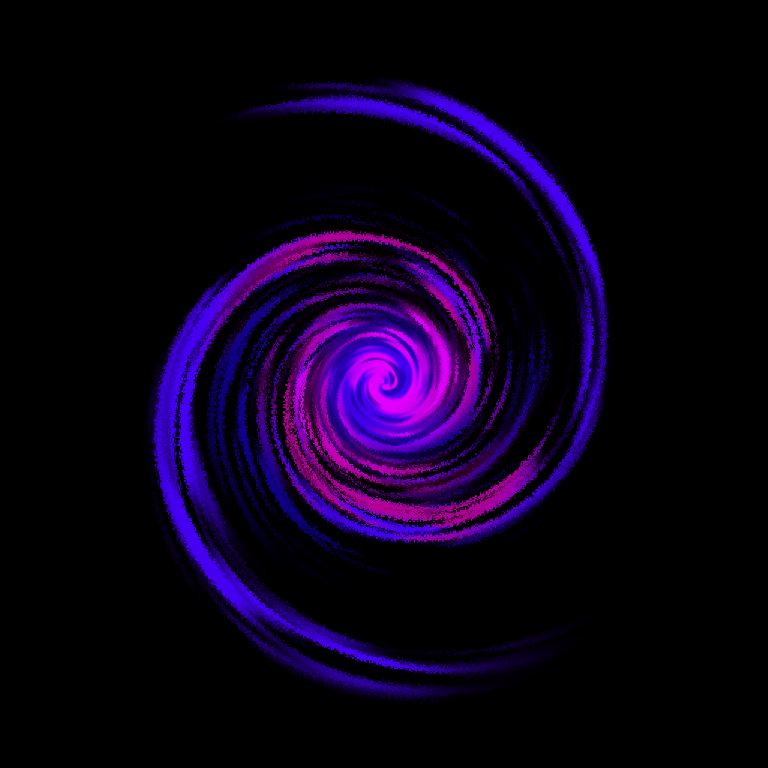
Reproduce this background procedurally as a Shadertoy shader.

```glsl
const float PI = 3.14159265;
const vec3 BLUE = vec3(0.27, 0.0, 0.95);
const vec3 MAGENTA = vec3(0.88, 0.0, 1.0);
const vec3 ROSE = vec3(0.74, 0.0, 0.56);
const vec3 NAVY = vec3(0.06, 0.0, 0.55);

float hash(vec3 p) {
    p = fract(p * vec3(0.1031, 0.1137, 0.0973));
    p += dot(p, p.yzx + 33.33);
    return fract((p.x + p.y) * p.z);
}

float noise(vec3 p) {
    vec3 cell = floor(p), f = fract(p);
    f = f * f * (3.0 - 2.0 * f);
    float sum = 0.0;
    for (int i = 0; i < 8; i++) {
        vec3 corner = vec3(i & 1, (i >> 1) & 1, i >> 2);
        vec3 weight = mix(1.0 - f, f, corner);
        sum += hash(cell + corner + 200.0) * weight.x * weight.y * weight.z;
    }
    return sum;
}

float wrap(float angle, float period) {
    return mod(angle + 0.5 * period, period) - 0.5 * period;
}

float contrast(float value, float gain) {
    return clamp((value - 0.5) * gain + 0.5, 0.0, 1.0);
}

// Spiral coordinates: phase across the arms, log radius along them
vec2 toSpiral(vec2 p) {
    float logRadius = log(length(p) + 0.03);
    return vec2(atan(p.y, p.x) - 4.63 * logRadius - 5.706, logRadius);
}

// Noise drawn out along the arms, coarser at the centre
float filaments(float phase, float radius, float across, float along, float seed) {
    vec2 ring = vec2(cos(phase), sin(phase)) * across;
    ring *= smoothstep(-0.03, 0.13, radius);
    return noise(vec3(ring + seed, log(radius + 0.1) * along + seed));
}

// Soft patch that follows the curve of the arms
float streak(vec2 spiral, vec2 center, float width, float span) {
    vec2 home = toSpiral(center);
    vec2 d = vec2(wrap(spiral.x - home.x, 2.0 * PI) / width, (spiral.y - home.y) / span);
    return exp(-dot(d, d));
}

void mainImage(out vec4 fragColor, in vec2 fragCoord) {
    vec2 p = (fragCoord - 0.5 * iResolution.xy) / min(iResolution.x, iResolution.y) + 1e-5;

    // Grain frays the filament edges away from the core
    vec2 grainCell = floor(p * 512.0);
    vec2 grain = vec2(hash(vec3(grainCell, 1.0)), hash(vec3(grainCell, 7.0))) - 0.5;
    p += grain * 0.0055 * smoothstep(0.02, 0.15, length(p));

    float r = length(p);
    vec2 spiral = toSpiral(p);
    float broad = contrast(filaments(spiral.x, r, 2.6, 9.0, 11.0), 1.5);
    float medium = contrast(filaments(spiral.x, r, 5.5, 11.0, 29.0), 1.6);
    float fine = contrast(filaments(spiral.x, r, 11.0, 13.0, 47.0), 1.7);
    float strands = contrast(0.25 * broad + 0.35 * medium + 0.4 * fine, 1.8);

    // Two arms, broken into strands
    float armWidth = mix(1.0, 0.52, smoothstep(0.12, 0.25, r));
    float armOffset = wrap(spiral.x, PI) / armWidth;
    float tail = 1.0 - smoothstep(0.33, 0.47, r);
    float arm = exp(-armOffset * armOffset) * tail;
    float light = smoothstep(0.2, 0.85, arm * (0.12 + 1.05 * strands));

    // Solid core, the frayed ring around it and faint strands in the gaps
    float core = exp(-pow(r / 0.105, 4.0));
    light = max(light, core * smoothstep(0.0, 0.5, strands + 0.45 * core));
    float ring = 1.0 - smoothstep(0.11, 0.20, r);
    light = max(light, ring * smoothstep(0.42, 0.8, 0.3 * broad + 0.4 * medium + 0.3 * fine));
    float gapZone = smoothstep(0.09, 0.15, r) * (1.0 - smoothstep(0.19, 0.28, r));
    float gap = gapZone * smoothstep(0.52, 0.85, 0.4 * medium + 0.6 * fine);

    // Accents within the disk
    float lobe = streak(spiral, vec2(0.080, 0.025), 0.65, 0.24);
    float lowerLobe = streak(spiral, vec2(-0.070, -0.086), 0.45, 0.28);
    float violet = streak(spiral, vec2(-0.083, 0.096), 0.6, 0.25);
    float blueGap = streak(spiral, vec2(0.034, 0.077), 0.5, 0.24);
    float blueCore = streak(spiral, vec2(-0.032, -0.056), 0.5, 0.28);
    float lowerGap = streak(spiral, vec2(0.060, -0.086), 0.5, 0.2);
    float darkGap = streak(spiral, vec2(0.027, 0.116), 0.4, 0.12);
    float rosePatch = streak(spiral, vec2(-0.096, -0.027), 0.4, 0.2);

    // Hue runs from magenta core through rose strands to blue arms
    float inner = 1.0 - smoothstep(0.08, 0.19, r);
    float pinwheel = 0.22 * cos(2.0 * spiral.x + 1.0) * (1.0 - smoothstep(0.03, 0.09, r));
    float warm = inner * smoothstep(0.25, 0.7, 0.5 * broad + 0.5 * medium + pinwheel);
    warm = clamp(warm + lobe + 0.7 * lowerLobe - 0.7 * violet - blueCore, 0.0, 1.0);
    float roseZone = smoothstep(0.07, 0.13, r) * (1.0 - smoothstep(0.20, 0.25, r));
    float rose = roseZone * smoothstep(0.4, 0.65, 0.6 * medium + 0.4 * (1.0 - broad));
    rose = max(rose * (1.0 - 0.8 * lobe), 0.8 * rosePatch);
    vec3 color = mix(BLUE, MAGENTA, warm);
    color = mix(color, ROSE, rose * 0.9);
    float shade = core * (1.0 - smoothstep(0.1, 0.4, medium)) * 0.55;
    color = mix(color, NAVY, clamp(shade + blueGap + lowerGap - 0.8 * lobe, 0.0, 0.9));

    light = max(light, max(lobe, lowerLobe) * smoothstep(0.1, 0.6, strands + 0.3 * lobe));
    light *= 1.0 - 0.85 * darkGap;
    color = color * light + NAVY * gap * (1.0 - light);
    fragColor = vec4(clamp(color, 0.0, 1.0), 1.0);
}
```
